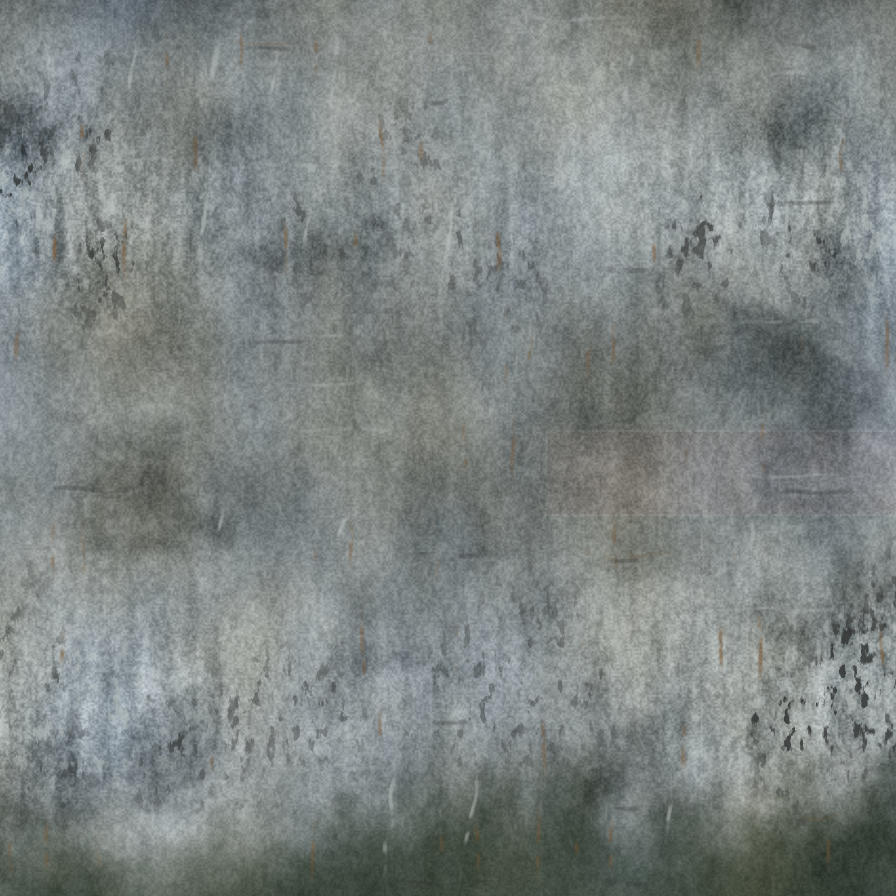
Give the GLSL for this texture, as a WebGL 1 fragment shader.

```glsl
precision highp float;

uniform vec2 u_resolution;

const vec3 RUST = vec3(0.47, 0.33, 0.19);
const vec3 CHALK = vec3(0.72, 0.75, 0.74);
const vec3 SOOT = vec3(0.17, 0.18, 0.175);
const vec3 STONE_TINT = vec3(-0.013, 0.010, 0.003);
const vec3 WARM_SHIFT = vec3(0.07, 0.02, -0.08);
const vec3 MOSS_SHIFT = vec3(-0.005, 0.012, -0.025);

float hash(vec2 p) {
  vec3 q = fract(vec3(p.xyx) * 0.1031);
  q += dot(q, q.yzx + 33.33);
  return fract((q.x + q.y) * q.z);
}

float noise(vec2 p) {
  vec2 cell = floor(p);
  vec2 f = fract(p);
  f = f * f * (3.0 - 2.0 * f);
  float low = mix(hash(cell), hash(cell + vec2(1.0, 0.0)), f.x);
  float high = mix(hash(cell + vec2(0.0, 1.0)), hash(cell + vec2(1.0, 1.0)), f.x);
  return mix(low, high, f.y);
}

float fbm(vec2 p) {
  float sum = 0.0;
  float amplitude = 0.5;
  for (int i = 0; i < 5; i++) {
    sum += amplitude * noise(p);
    p = p * 2.03 + vec2(17.3, 9.1);
    amplitude *= 0.5;
  }
  return sum / 0.96875;
}

float bell(float x, float center, float radius) {
  float d = (x - center) / radius;
  return exp(-d * d);
}

// Thin broken lines along y, at most one in each cell
float streaks(vec2 p, vec2 cells, float density, float width, float seed) {
  vec2 g = p * cells;
  vec2 id = floor(g) + seed;
  vec2 f = fract(g);
  float wobble = (noise(p * 35.0 + seed) - 0.5) * 0.12;
  float center = 0.2 + 0.6 * hash(id);
  float reach = 0.12 + 0.35 * hash(id + 7.0);
  float across = abs(f.x - center + wobble) / cells.x;
  float line = 1.0 - smoothstep(width * 0.2, width, across);
  float along = 1.0 - smoothstep(reach * 0.3, reach, abs(f.y - 0.5));
  float broken = smoothstep(0.25, 0.65, noise(p * vec2(90.0, 75.0) + seed));
  return step(1.0 - density, hash(id + 3.0)) * line * along * broken;
}

// Faintly outlined rectangle: x is the fill, y is the border
vec2 panel(vec2 p, vec2 center, vec2 halfSize) {
  vec2 q = abs(p - center) - halfSize;
  float d = max(q.x, q.y);
  return vec2(1.0 - smoothstep(-0.002, 0.002, d),
              1.0 - smoothstep(0.0005, 0.002, abs(d)));
}

void main() {
  vec2 uv = gl_FragCoord.xy / u_resolution;
  vec2 warp = vec2(fbm(uv * 6.0 + 3.0), fbm(uv * 6.0 + 41.0)) - 0.5;
  vec2 p = uv + warp * 0.12;

  // Where the wall is worn: two level bands, stronger toward the sides
  float side = smoothstep(0.1, 0.48, abs(p.x - 0.5));
  float bands = bell(p.y, 0.77, 0.11) + bell(p.y, 0.23, 0.09);
  float worn = bands * (0.35 + 0.65 * side);

  // Broad clouds, stains and fine grain
  float cloud = fbm(p * 4.0 + 11.0) - 0.5;
  float mottle = fbm(uv * vec2(17.0, 13.0) + 5.0) - 0.5;
  float runs = fbm(uv * vec2(75.0, 11.0) + 23.0) - 0.5;
  float fine = noise(uv * vec2(240.0, 170.0)) - 0.5;
  float dust = noise(uv * 470.0 + 60.0) - 0.5;
  float tone = 0.53 + cloud * 0.30 + mottle * 0.22 + worn * 0.085;
  tone += runs * (0.08 + 0.28 * worn);
  tone += (fine * 0.09 + dust * 0.12) * (0.85 + 0.5 * worn);
  tone -= 0.13 * smoothstep(0.54, 0.74, fbm(p * vec2(5.5, 7.0) + 70.0));
  tone -= 0.05 * smoothstep(0.88, 1.02, p.y);

  // Grey body with warm and cool drifts
  vec3 color = vec3(tone) + STONE_TINT;
  color += WARM_SHIFT * (fbm(uv * vec2(7.0, 4.0) + 90.0) - 0.5);
  color += vec3(-0.012, 0.0, 0.018) * worn;
  vec2 patched = panel(uv, vec2(0.85, 0.472), vec2(0.24, 0.047));
  color += vec3(0.012, -0.008, -0.006) * patched.x + 0.035 * patched.y;

  // Dark, damp foot of the wall and sooty corners
  float foot = 1.0 - smoothstep(0.0, 0.17, uv.y + cloud * 0.28 + mottle * 0.12);
  float corner = side * smoothstep(0.93, 1.04, p.y);
  color = mix(color, SOOT + 0.4 * (color - 0.45), 0.72 * foot + 0.4 * corner);
  color += MOSS_SHIFT * foot;

  // Pits and flaked paint, drawn out downward
  float flakes = fbm(uv * vec2(115.0, 60.0) + 31.0);
  float clusters = smoothstep(0.40, 0.65, fbm(uv * vec2(9.0, 6.0) + 52.0));
  float pits = smoothstep(0.59, 0.72, flakes) * clusters * (0.12 + worn);
  color = mix(color, SOOT, clamp(pits * 0.9, 0.0, 0.8));
  float chips = smoothstep(0.60, 0.74, 1.0 - flakes) * worn;
  color = mix(color, CHALK, chips * 0.6);

  // Rust runs, pale scratches and level scuffs
  float rust = streaks(uv, vec2(24.0, 9.0), 0.24, 0.0035, 13.0);
  rust += 0.5 * streaks(uv.yx, vec2(15.0, 5.0), 0.10, 0.003, 57.0);
  color = mix(color, RUST, min(rust, 1.0) * (0.35 + 0.3 * min(worn, 1.0)));
  vec2 leaning = vec2(uv.x - 0.12 * uv.y, uv.y);
  float scratch = streaks(leaning, vec2(13.0, 6.0), 0.16, 0.0035, 29.0);
  scratch += 0.5 * streaks(uv.yx, vec2(18.0, 4.0), 0.16, 0.003, 83.0);
  color = mix(color, CHALK, min(scratch, 1.0) * 0.55);
  float scuff = streaks(uv.yx, vec2(14.0, 5.0), 0.25, 0.004, 101.0);
  color = mix(color, SOOT, scuff * 0.3);

  gl_FragColor = vec4(clamp(color, 0.0, 1.0), 1.0);
}
```
